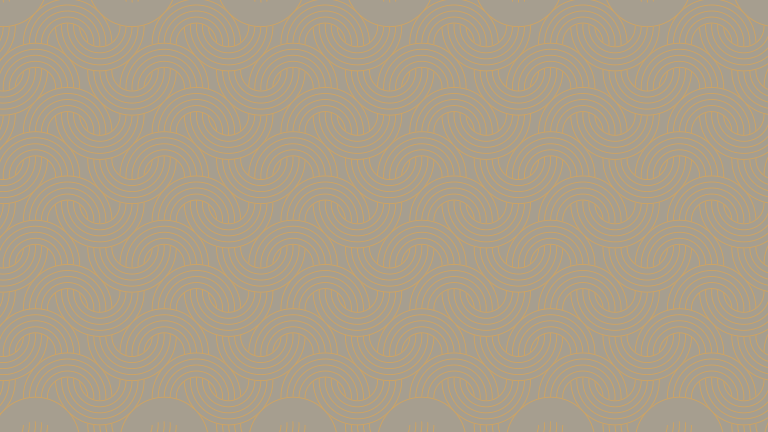
This pattern is drawn by a WebGL 1 fragment shader. Its source:

```glsl
precision highp float;
// Interlocking arches and bowls drawn as thin concentric rings on a plain ground.
// Rows lean left and right in turn; each bowl is its arch turned upside down.
// Lengths are in outer arch radii, so one row is one unit high.

uniform vec2 u_resolution;

const vec3 GROUND_COLOR = vec3(0.65, 0.62, 0.56);
const vec3 LINE_COLOR = vec3(0.82, 0.64, 0.37);

const float VIEW_HEIGHT = 9.763;   // rows visible from bottom to top
const float PERIOD = 2.911;        // distance between arches in a row
const float FIRST_X = 1.164;       // middle of the left and right leaning rows
const float FIRST_Y = -0.214;      // arch centre of the lowest row
const float BOWL_RISE = 0.375;     // bowl centre above its arch centre
const float INNER_RADIUS = 0.4555;
const float RING_GAPS = 4.0;
const float LINE_WIDTH = 0.0195;
const float LEG_LENGTH = 0.085;    // how far rings continue past the half turn
const float LAST_ROW = 10.0;

// Share of a pixel covered by a line whose centre is d away.
float stroke(float d, float pixel) {
  float halfWidth = 0.5 * LINE_WIDTH;
  float high = min(d + 0.5 * pixel, halfWidth);
  float low = max(d - 0.5 * pixel, -halfWidth);
  return clamp((high - low) / pixel, 0.0, 1.0);
}

// Returns ring ink, leg ink and the area hidden by an arch centred at 0.
vec3 arch(vec2 p, bool plain, float pixel) {
  float radius = length(p);
  float gap = (1.0 - INNER_RADIUS) / RING_GAPS;
  float ring = clamp(floor((radius - INNER_RADIUS) / gap + 0.5), 0.0, RING_GAPS);
  if (plain) ring = RING_GAPS;
  float ink = stroke(abs(radius - INNER_RADIUS - ring * gap), pixel);

  float upper = step(0.0, p.y);
  float leg = step(-LEG_LENGTH, p.y) * (1.0 - upper);
  float bandMiddle = 0.5 * (1.0 + INNER_RADIUS);
  float bandHalf = 0.5 * (1.0 - INNER_RADIUS);
  float bandEdge = abs(radius - bandMiddle) - bandHalf;
  float cover = clamp(0.5 - bandEdge / pixel, 0.0, 1.0);
  return vec3(ink * upper, ink * leg, cover * upper);
}

// Moves x into the nearest repeat, centred at 0.
float repeatX(float x) {
  return mod(x + 0.5 * PERIOD, PERIOD) - 0.5 * PERIOD;
}

void main() {
  float pixel = VIEW_HEIGHT / u_resolution.y;
  vec2 p = gl_FragCoord.xy * pixel;
  float baseRow = floor(p.y - FIRST_Y);
  vec3 layers = vec3(0.0);

  // Gather the arches and bowls of the neighbouring rows.
  for (int i = -1; i <= 1; i++) {
    float row = baseRow + float(i);
    float side = mod(row, 2.0) < 0.5 ? -1.0 : 1.0;
    vec2 center = vec2(FIRST_X + side * PERIOD / 8.0, FIRST_Y + row);
    vec2 toArch = p - center;
    vec2 toBowl = toArch - vec2(side * PERIOD / 4.0, BOWL_RISE);
    toArch.x = repeatX(toArch.x);
    toBowl.x = repeatX(toBowl.x);

    // The outermost bands have only their outer line.
    bool plainArch = row < 0.5;
    bool plainBowl = row > LAST_ROW - 0.5;
    layers = max(layers, arch(toArch, plainArch, pixel));
    layers = max(layers, arch(-toBowl, plainBowl, pixel));
  }

  // Legs pass behind every band.
  float ink = max(layers.x, layers.y * (1.0 - layers.z));
  gl_FragColor = vec4(mix(GROUND_COLOR, LINE_COLOR, ink), 1.0);
}
```
